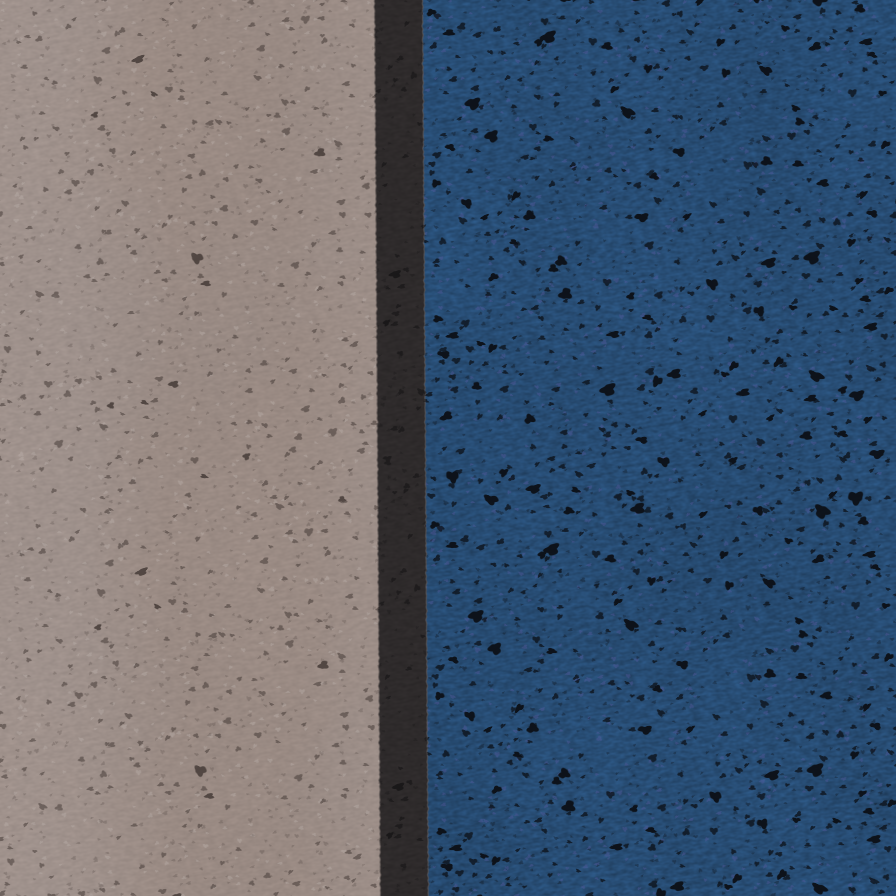
Write a Shadertoy shader that draws this texture.

```glsl
// Speckled rubber flooring: a beige sheet and a blue sheet parted by a dark seam.
// Jittered cells scatter angular chips, repeating along the roll; stretched
// gradient noise adds the fine grain and the soft mottling.

const float SEAM_LEFT   = 0.4180;   // seam edges at the top of the canvas
const float SEAM_RIGHT  = 0.4715;
const float SEAM_LEAN   = 0.0065;   // drift to the right towards the bottom
const float ROLL_REPEAT = 0.572;    // height after which the chips recur

const vec3 BEIGE       = vec3(0.625, 0.572, 0.550);
const vec3 BEIGE_WARM  = vec3(0.600, 0.540, 0.512);
const vec3 BEIGE_CHIP  = vec3(0.270, 0.230, 0.215);
const vec3 BEIGE_FLECK = vec3(0.730, 0.690, 0.670);
const vec3 BLUE        = vec3(0.153, 0.298, 0.452);
const vec3 BLUE_CHIP   = vec3(0.045, 0.060, 0.085);
const vec3 BLUE_FLECK  = vec3(0.330, 0.350, 0.620);
const vec3 SEAM        = vec3(0.180, 0.166, 0.168);
const vec3 SEAM_CHIP   = vec3(0.080, 0.075, 0.080);

// Rows per repeat for each chip size
const float COARSE_ROWS = 17.0;
const float FINE_ROWS   = 34.0;
const float DUST_ROWS   = 57.0;

vec3 hash3(vec2 p) {
    vec3 q = fract(p.xyx * vec3(0.1031, 0.1030, 0.0973));
    q += dot(q, q.yxz + 33.33);
    return fract((q.xxy + q.yzz) * q.zyx);
}

float gradientNoise(vec2 p) {
    vec2 i = floor(p), f = fract(p);
    vec2 u = f * f * f * (f * (f * 6.0 - 15.0) + 10.0);
    vec4 corner;
    for (int k = 0; k < 4; k++) {
        vec2 o = vec2(k & 1, k >> 1);
        float a = 6.2832 * hash3(i + o + 71.0).x;
        corner[k] = dot(vec2(cos(a), sin(a)), f - o);
    }
    return mix(mix(corner.x, corner.y, u.x), mix(corner.z, corner.w, u.x), u.y);
}

// Coverage of scattered chips; radius is in cells, density is the share of filled cells
float chips(vec2 p, float rows, float density, float radius, float seed, float pixel) {
    float cellsPerUnit = rows / ROLL_REPEAT;
    vec2 q = p * cellsPerUnit;
    vec2 base = floor(q - 0.5);
    float soft = max(0.75 * pixel, 0.0012) * cellsPerUnit;
    float cover = 0.0;
    for (int k = 0; k < 4; k++) {
        vec2 cell = base + vec2(k & 1, k >> 1);
        vec2 id = vec2(cell.x, mod(cell.y, rows)) + seed;
        vec3 place = hash3(id);
        vec3 shape = hash3(id + 131.7);
        vec2 d = q - cell - place.xy;
        float tilt = mix(-0.5, 0.8, shape.x);
        d = mat2(cos(tilt), -sin(tilt), sin(tilt), cos(tilt)) * d;
        d.y *= mix(1.1, 1.9, shape.y);
        float angle = atan(d.y, d.x + 1e-5);
        float outline = 1.0 + 0.20 * sin(3.0 * angle + 6.2832 * shape.z)
                            + 0.10 * sin(5.0 * angle + 9.0 * shape.x);
        float size = radius * mix(0.55, 1.0, shape.z * shape.z) * outline;
        float chip = 1.0 - smoothstep(-soft, soft, length(d) - size);
        cover = max(cover, chip * step(place.z, density));
    }
    return cover;
}

void mainImage(out vec4 fragColor, in vec2 fragCoord) {
    vec2 uv = fragCoord / iResolution.xy;
    float pixel = 1.0 / iResolution.y;
    vec2 p = vec2(uv.x - SEAM_LEAN * (1.0 - uv.y), uv.y);

    // Slightly ragged seam edges
    float ragged = 0.0016 * gradientNoise(vec2(3.0, p.y * 190.0));
    float soft = max(pixel, 0.0016);
    float pastLeft  = smoothstep(-soft, soft, p.x - SEAM_LEFT + ragged);
    float pastRight = smoothstep(-soft, soft, p.x - SEAM_RIGHT - ragged);
    float onSeam = pastLeft * (1.0 - pastRight);

    // Pressed grain, broad mottling and a warm band down the beige sheet
    vec2 slanted = vec2(p.x + 0.4 * p.y, p.y - 0.18 * p.x);
    float grain = gradientNoise(slanted * vec2(85.0, 230.0))
                + 0.6 * gradientNoise(slanted.yx * vec2(340.0, 190.0) + 40.0);
    float mottle = gradientNoise(p * vec2(5.0, 4.0) + 9.0)
                 + 0.5 * gradientNoise(p * 23.0);
    float warmth = smoothstep(0.03, 0.23, p.x) * (1.0 - 0.5 * smoothstep(0.30, 0.42, p.x));
    vec3 beige = mix(BEIGE, BEIGE_WARM, clamp(warmth + 0.5 * mottle, 0.0, 1.0));
    beige *= 1.0 + 0.055 * grain + 0.025 * mottle;
    vec3 blue = BLUE * (1.0 + 0.20 * grain + 0.07 * mottle);
    vec3 seam = SEAM * (1.0 + 0.12 * grain);

    // Coarse chips, fine chips and faint dust, denser on the blue sheet
    float coarse = chips(p, COARSE_ROWS, mix(0.10, 0.31, pastRight),
                         mix(0.20, 0.245, pastRight), 11.0, pixel);
    float fine = chips(p, FINE_ROWS, mix(0.30, 0.36, pastRight), 0.28, 57.0, pixel);
    float dust = chips(p, DUST_ROWS, 0.28, 0.27, 203.0, pixel);
    float fleck = chips(p, DUST_ROWS, 0.16, 0.31, 419.0, pixel);

    beige = mix(beige, BEIGE_FLECK, 0.40 * fleck);
    beige = mix(beige, BEIGE_CHIP, max(0.85 * coarse, max(0.55 * fine, 0.24 * dust)));
    blue = mix(blue, BLUE_FLECK, 0.42 * fleck);
    blue = mix(blue, BLUE_CHIP, max(0.95 * coarse, max(0.75 * fine, 0.35 * dust)));
    seam = mix(seam, SEAM_CHIP, max(0.8 * coarse, max(0.6 * fine, 0.3 * dust)));

    // Lay the sheets side by side
    vec3 colour = mix(beige, blue, pastRight);
    colour = mix(colour, seam, onSeam);
    fragColor = vec4(clamp(colour, 0.0, 1.0), 1.0);
}
```
